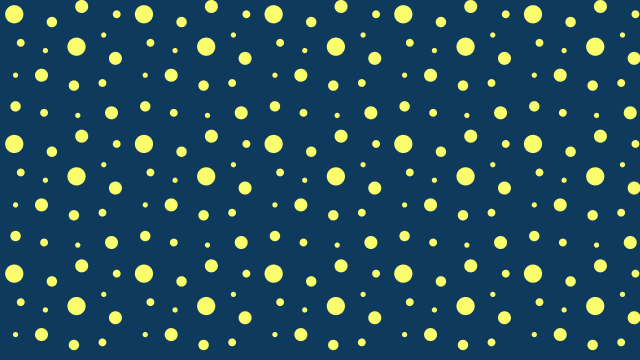
Reproduce this pattern procedurally as a WebGL 1 fragment shader.

```glsl
precision highp float;
// Yellow bubbles of five sizes scattered in a square repeating tile on deep blue.

uniform vec2 u_resolution;

#define TILES_DOWN 2.776             // tile repeats over the canvas height
#define TILE 100.0                   // tile side in pattern units
#define R_HUGE 7.0
#define R_LARGE 5.0
#define R_MEDIUM 4.0
#define R_SMALL 3.0
#define R_TINY 2.0
#define GROUND vec3(0.055, 0.228, 0.367)
#define BUBBLE vec3(0.985, 0.995, 0.425)

// Distance to the nearest copy of a centre that repeats with the tile
float centre(vec2 p, float x, float y) {
  return length(mod(p - vec2(x, y) + 0.5 * TILE, TILE) - 0.5 * TILE);
}

float nearest(float a, float b, float c, float d) {
  return min(min(a, b), min(c, d));
}

// Signed distance to all bubbles, grouped by radius
float bubbles(vec2 p) {
  float huge = min(centre(p, 11.0, 11.0), centre(p, 59.0, 36.0));
  float large = nearest(centre(p, 63.0, 5.0), centre(p, 89.0, 45.0),
                        centre(p, 32.0, 58.0), centre(p, 86.0, 87.0));
  float medium = min(min(centre(p, 40.0, 17.0), centre(p, 57.0, 66.0)),
                     centre(p, 12.0, 82.0));
  float small = nearest(centre(p, 90.0, 11.0), centre(p, 16.0, 33.0),
                        centre(p, 79.0, 64.0), centre(p, 34.0, 87.0));
  float tiny = nearest(centre(p, 80.0, 27.0), centre(p, 35.0, 39.0),
                       centre(p, 12.0, 58.0), centre(p, 60.0, 89.0));
  return min(nearest(huge - R_HUGE, large - R_LARGE,
                     medium - R_MEDIUM, small - R_SMALL), tiny - R_TINY);
}

void main() {
  // Pattern units, with y running down from the top left corner
  float pixel = TILE * TILES_DOWN / u_resolution.y;
  vec2 p = vec2(gl_FragCoord.x, u_resolution.y - gl_FragCoord.y) * pixel;

  // Edge softened over one pixel
  float cover = clamp(0.5 - bubbles(p) / pixel, 0.0, 1.0);
  gl_FragColor = vec4(mix(GROUND, BUBBLE, cover), 1.0);
}
```
